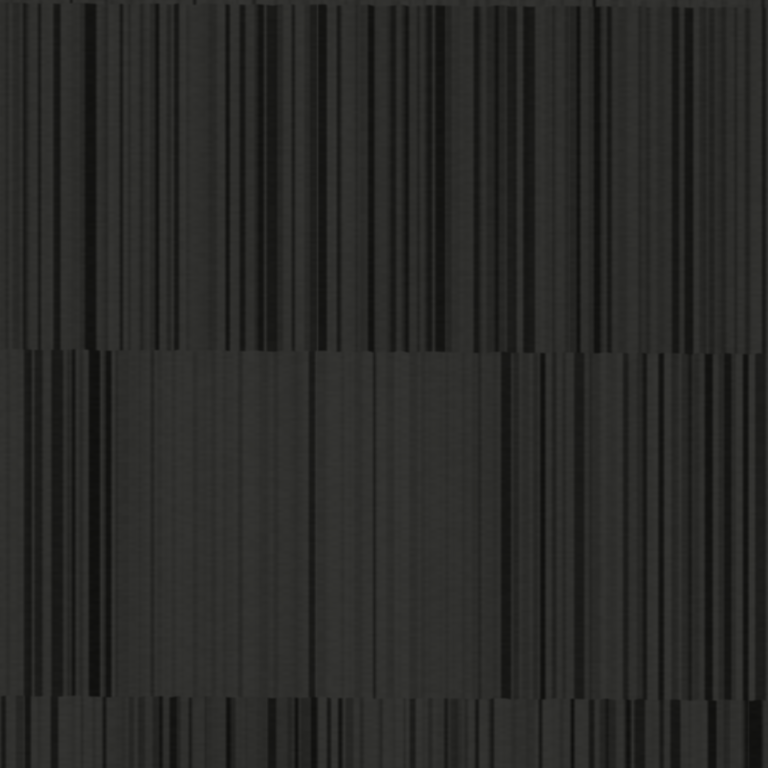
A WebGL 1 fragment shader for this texture:

```glsl
precision highp float;
uniform vec2 u_resolution;

#define ROW_START 0.094
#define ROW_HEIGHT 0.451
#define ROW_TILT 0.006
#define STRONG_COUNT 46.0
#define FAINT_COUNT 62.0
#define EDGE_SOFTNESS 0.0022
#define GRAIN 0.014
#define LIGHT_YARN vec3(0.203, 0.203, 0.194)
#define DARK_YARN vec3(0.064, 0.064, 0.058)

float hash(vec2 p) {
  vec3 q = fract(vec3(p.xyx) * 0.1031);
  q += dot(q, q.yzx + 33.33);
  return fract((q.x + q.y) * q.z);
}

float noise(vec2 p) {
  vec2 cell = floor(p);
  vec2 f = fract(p);
  f = f * f * (3.0 - 2.0 * f);
  float low = mix(hash(cell), hash(cell + vec2(1.0, 0.0)), f.x);
  float high = mix(hash(cell + vec2(0.0, 1.0)), hash(cell + 1.0), f.x);
  return mix(low, high, f.y);
}

float bump(float x, float centre, float radius) {
  return 1.0 - smoothstep(radius * 0.5, radius, abs(x - centre));
}

// Share of dark stripes along each row, counted upward from -1
float coverage(float x, float row) {
  if (row < -0.5) return 0.3 + 0.6 * smoothstep(0.35, 0.8, 0.5 + 0.5 * cos(31.416 * (x - 0.2)));
  if (row < 0.5) return 0.1 + 0.75 * bump(x, 0.1, 0.08)
                      + 0.45 * smoothstep(0.62, 0.7, x) + 0.55 * smoothstep(0.84, 0.9, x);
  if (row < 1.5) return 0.6 + 0.25 * noise(vec2(x * 8.0, 5.0));
  return 0.05;
}

// Irregular vertical stripes, one per jittered cell
float stripes(float x, float row, float count, float seed, float strength) {
  float home = floor(x * count);
  float soft = EDGE_SOFTNESS + 0.5 / u_resolution.x;
  float dark = 0.0;
  for (int i = -1; i <= 1; i++) {
    float cell = home + float(i);
    vec2 key = vec2(cell + 11.0, row * 17.0 + seed);
    float centre = (cell + 0.2 + 0.6 * hash(key)) / count;
    float cover = coverage(centre, row);
    float size = hash(key + 71.3);
    float halfWidth = mix(0.1, 0.36, size * size) * (0.75 + 0.4 * cover) / count;
    float present = step(hash(key + 133.7), cover);
    float depth = mix(0.14, mix(0.6, 1.0, hash(key + 201.1)), present) * strength;
    float band = 1.0 - smoothstep(halfWidth - soft, halfWidth + soft, abs(x - centre));
    dark = max(dark, band * depth);
  }
  return dark;
}

vec3 rowColour(float x, float row) {
  float strong = stripes(x, row, STRONG_COUNT, 53.0, 1.0);
  float faint = stripes(x, row, FAINT_COUNT, 97.0, 0.4);
  float broad = 0.2 * noise(vec2(x * 34.0, row * 9.0 + 40.0));
  broad *= 0.4 + 0.7 * coverage(x, row);
  float dark = 1.0 - (1.0 - strong) * (1.0 - faint) * (1.0 - broad);
  return mix(LIGHT_YARN, DARK_YARN, dark);
}

void main() {
  vec2 uv = gl_FragCoord.xy / u_resolution;

  // Slightly tilted, ragged row ends
  float ragged = 0.002 * (noise(vec2(uv.x * 90.0, 3.0)) - 0.5);
  float level = (uv.y + ROW_TILT * uv.x + ragged - ROW_START) / ROW_HEIGHT;
  float seam = floor(level + 0.5);
  float seamSoft = (0.0015 + 0.5 / u_resolution.y) / ROW_HEIGHT;
  float above = smoothstep(-seamSoft, seamSoft, level - seam);
  vec3 colour = mix(rowColour(uv.x, seam - 1.0), rowColour(uv.x, seam), above);

  // Fine yarn flecks and slow unevenness
  float flecks = noise(uv * vec2(110.0, 260.0)) - 0.5;
  float wear = noise(uv * vec2(9.0, 5.0) + 20.0) - 0.5;
  colour += GRAIN * (flecks + 0.5 * wear);

  gl_FragColor = vec4(colour, 1.0);
}
```
